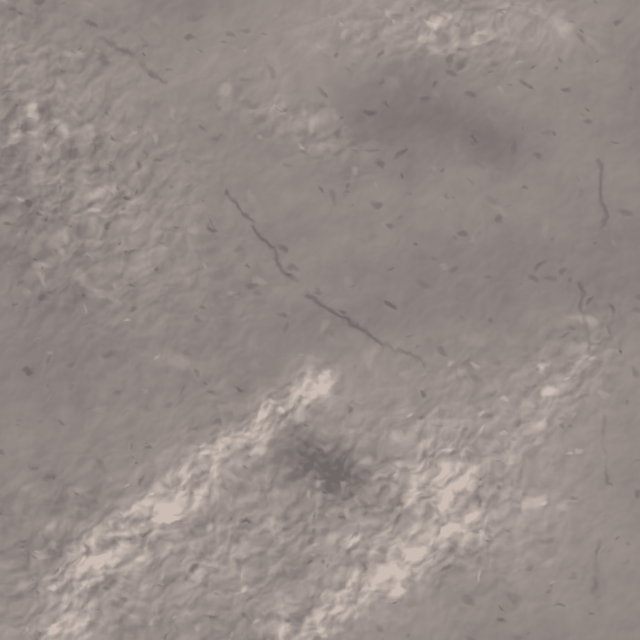
Reproduce this texture procedurally as a WebGL 2 fragment shader.

```glsl
#version 300 es
precision highp float;
// Weathered grey-mauve rock face: a soft cloudy base, crumbly pale ridges
// rising to the right, scattered flecks and pits, and thin dark cracks.
// Layered sines give the tone and warping, cellular noise the relief.
uniform vec2 u_resolution;
out vec4 fragColor;

const vec3 STONE = vec3(0.580, 0.540, 0.525);
const vec3 TONE_STEP = vec3(0.180, 0.168, 0.152);

vec2 hash2(vec2 p) {
  vec3 q = fract(p.xyx * vec3(0.1031, 0.1030, 0.0973));
  q += dot(q, q.yzx + 33.33);
  return fract((q.xx + q.yz) * q.zy);
}

// Turns a vector into the frame whose x axis points along the angle.
mat2 frame(float angle) {
  float c = cos(angle), s = sin(angle);
  return mat2(c, -s, s, c);
}

float glow(float d, float width) { return exp(-d * d / (width * width)); }

float segment(vec2 p, vec2 a, vec2 b) {
  vec2 ab = b - a;
  return length(p - a - ab * clamp(dot(p - a, ab) / dot(ab, ab), 0.0, 1.0));
}

float patchAt(vec2 p, vec2 center, float angle, vec2 radii) {
  return glow(length(frame(angle) * (p - center) / radii), 1.0);
}

// Layered, folded sines, roughly -0.8 to 0.8.
float waves(vec2 p) {
  float sum = 0.0, amp = 0.5;
  for (int i = 0; i < 5; i++) {
    p = frame(0.9) * p * 1.65 + 1.7;
    p += 0.6 * sin(p.yx);
    sum += amp * sin(p.x) * sin(p.y);
    amp *= 0.6;
  }
  return sum;
}

// Smoothed distance to the nearest jittered cell point.
float cellular(vec2 p) {
  vec2 cell = floor(p);
  float sum = 0.0;
  for (int y = -1; y <= 1; y++)
    for (int x = -1; x <= 1; x++) {
      vec2 id = cell + vec2(x, y);
      sum += exp(-12.0 * length(id + hash2(id) - p));
    }
  return -log(sum + 1e-6) / 12.0;
}

float grainHeight(vec2 p) {
  vec2 q = frame(0.65) * p * vec2(0.85, 1.1);
  return -cellular(q * 36.0) - 0.5 * cellular(q * 74.0 + 9.0);
}

// Soft elongated spots, one per cell at most.
float flecks(vec2 p, float freq, float angle, float size, float density) {
  vec2 q = p * freq, cell = floor(q);
  float cover = 0.0;
  for (int y = -1; y <= 1; y++)
    for (int x = -1; x <= 1; x++) {
      vec2 id = cell + vec2(x, y);
      vec2 pick = hash2(id + freq), shape = hash2(id + 41.7);
      vec2 d = frame(angle + 1.6 * (shape.x - 0.5)) * (q - id - hash2(id));
      float r = length(d * vec2(0.7, 1.3)) / (size * (0.5 + shape.y));
      float present = smoothstep(0.0, 0.15, density - pick.x);
      cover = max(cover, present * (0.4 + 0.6 * pick.y) * (1.0 - smoothstep(0.2, 1.0, r)));
    }
  return cover;
}

float crack(vec2 p, vec2 a, vec2 b, float width) {
  float broken = smoothstep(-0.2, 0.25, waves(p * 14.0 + a * 5.0));
  return glow(segment(p, a, b), width) * (0.25 + 0.75 * broken);
}

void main() {
  vec2 uv = gl_FragCoord.xy / min(u_resolution.x, u_resolution.y);
  vec2 warp = vec2(waves(uv * 13.0), waves(uv * 13.0 + 7.0));
  vec2 ripple = vec2(waves(uv * 42.0 + 2.0), waves(uv * 42.0 + 11.0));
  vec2 p = uv + 0.012 * warp + 0.006 * ripple;

  // Pale ridges and the crumbly ground around them
  float ridge = glow(segment(p, vec2(0.13, 0.11), vec2(0.49, 0.40)), 0.030);
  ridge = max(ridge, 0.8 * glow(segment(p, vec2(0.13, 0.11), vec2(0.10, 0.0)), 0.035));
  ridge = max(ridge, 0.9 * glow(segment(p, vec2(0.44, 0.0), vec2(0.71, 0.17)), 0.034));
  ridge = max(ridge, 0.6 * glow(segment(p, vec2(0.71, 0.17), vec2(0.68, 0.28)), 0.045));
  float bank = glow(segment(p, vec2(0.12, 0.08), vec2(0.72, 0.25)), 0.15);
  float slope = patchAt(p, vec2(0.08, 0.76), -0.9, vec2(0.28, 0.15));
  float rim = patchAt(p, vec2(0.70, 0.95), 0.0, vec2(0.17, 0.05))
            + patchAt(p, vec2(0.89, 0.42), 0.9, vec2(0.09, 0.05))
            + patchAt(p, vec2(0.46, 0.81), -0.5, vec2(0.10, 0.035));
  float rough = clamp(0.10 + ridge + 0.6 * bank + 0.65 * slope + 0.6 * rim, 0.0, 1.1);

  // Broad tone
  float tone = -0.09 + 0.24 * waves(uv * 2.6 + 3.0) + 0.14 * waves(uv * 9.0);
  tone += 0.22 * bank + 0.20 * slope + 0.20 * rim;
  tone += ridge * (0.65 + 0.5 * waves(uv * 30.0));
  tone -= 0.36 * patchAt(p, vec2(0.62, 0.83), 0.6, vec2(0.13, 0.09));
  tone -= 0.42 * patchAt(p, vec2(0.77, 0.77), -0.2, vec2(0.07, 0.045));

  // Relief lit from the upper left, and fine mottling
  vec2 toLight = vec2(-0.0022, 0.0027);
  tone += 1.25 * rough * (grainHeight(p - toLight) - grainHeight(p + toLight));
  tone += (0.05 + 0.28 * rough) * waves(uv * 36.0 + 5.0);

  // Pale flecks and dark pits
  float lean = mix(0.65, -0.6, smoothstep(0.40, 0.55, uv.y));
  tone += 0.75 * flecks(p, 24.0, lean, 0.36, 0.45 * rough);
  tone += 0.55 * flecks(p + 0.37, 45.0, lean, 0.38, 0.03 + 0.42 * rough);
  tone -= 0.48 * flecks(p + 0.71, 28.0, -0.4, 0.22, 0.30);
  tone -= 0.48 * flecks(p + 0.19, 46.0, 0.3, 0.28, 0.10 + 0.30 * rough);

  // Streaked hollow between the ridges
  vec2 inHollow = frame(-0.5) * (p - vec2(0.51, 0.265));
  float hollow = glow(length(inHollow / vec2(0.080, 0.042)), 1.0);
  tone -= hollow * (0.95 + 0.12 * sin(inHollow.y * 420.0) + 3.0 * inHollow.x);

  // Cracks: one long diagonal, and broken uprights near the right edge
  float cracks = crack(p, vec2(0.36, 0.70), vec2(0.455, 0.555), 0.0034);
  cracks = max(cracks, crack(p, vec2(0.48, 0.535), vec2(0.66, 0.43), 0.0036));
  cracks = max(cracks, 0.8 * crack(p, vec2(0.14, 0.95), vec2(0.26, 0.87), 0.0040));
  for (int i = 0; i < 4; i++) {
    vec2 foot = vec2(0.935 + 0.02 * sin(float(i) * 2.3), 0.05 + 0.2 * float(i));
    cracks = max(cracks, 0.8 * crack(p, foot, foot + vec2(-0.006, 0.10), 0.0042));
  }
  tone -= 0.5 * cracks;

  fragColor = vec4(STONE + TONE_STEP * clamp(tone, -0.75, 1.2), 1.0);
}
```
